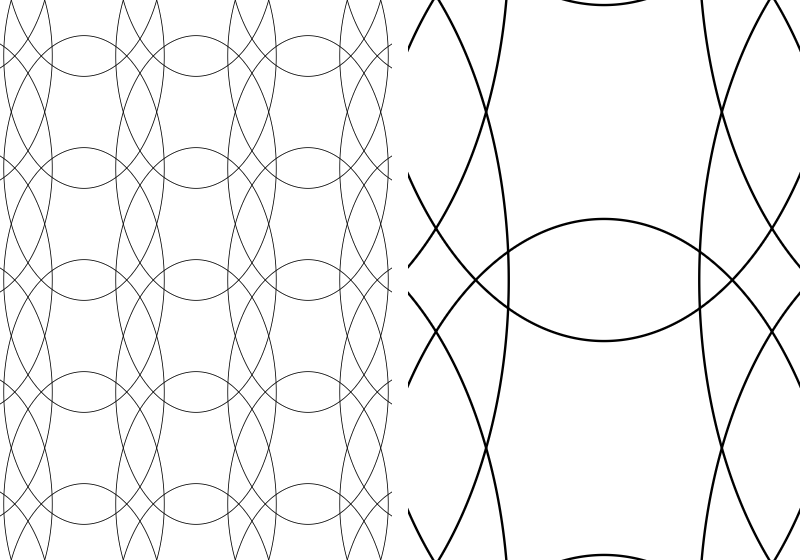
Left, the full canvas; right, a detail of the centre.
This pattern is drawn by a Shadertoy shader. Its source:

```glsl
const float ROWS = 5.0;                        // repeats down the canvas
const float COLUMN_SHIFT = 0.25;               // column offset, in cells
const vec2 ELLIPSE_RADII = vec2(0.7165, 1.1817); // in cells, overlapping neighbours
const float LINE_WIDTH = 0.0071;               // in cells
const vec3 PAPER = vec3(1.0);
const vec3 INK = vec3(0.0);

// First-order signed distance to an ellipse outline
float ellipseDistance(vec2 p, vec2 radii) {
    vec2 q = p / radii;
    float slope = 2.0 * length(q / radii);
    return (dot(q, q) - 1.0) / max(slope, 1e-4);
}

// Share of a pixel-wide box covered by a line, also for hairlines
float lineCoverage(float dist, float width, float pixel) {
    float halfWidth = 0.5 * width;
    float near = max(dist - 0.5 * pixel, -halfWidth);
    float far = min(dist + 0.5 * pixel, halfWidth);
    return clamp((far - near) / pixel, 0.0, 1.0);
}

// Paper left bare by the ellipses of the surrounding cells
float barePaper(vec2 cell, vec2 radii, float width, float pixel) {
    float bare = 1.0;
    for (int row = -1; row <= 1; row++) {
        for (int column = -1; column <= 1; column++) {
            vec2 center = vec2(float(column), float(row));
            float dist = ellipseDistance(cell - center, radii);
            bare *= 1.0 - lineCoverage(dist, width, pixel);
        }
    }
    return bare;
}

void mainImage(out vec4 fragColor, in vec2 fragCoord) {
    float pixel = ROWS / iResolution.y;
    vec2 grid = fragCoord * pixel - vec2(COLUMN_SHIFT, 0.0);
    vec2 cell = fract(grid) - 0.5;
    float bare = barePaper(cell, ELLIPSE_RADII, LINE_WIDTH, pixel);
    fragColor = vec4(mix(INK, PAPER, bare), 1.0);
}
```
